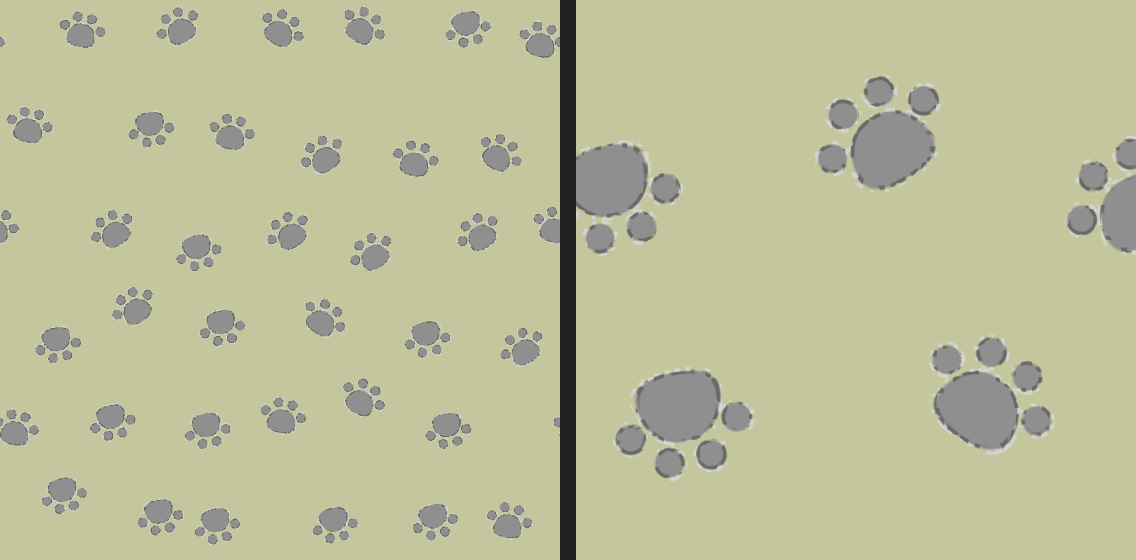
Left: the whole. Right: its middle third, enlarged.
Write a three.js fragment shader that draws this pattern.

```glsl
// Scattered grey paw prints with speckled outlines on a sage ground, tiling.
varying vec2 vUv;

#define CELLS 6.0        // paws per side, even so that staggered rows wrap
#define JITTER 0.48      // scatter inside a cell
#define TOE_RADIUS 0.0086
#define PAD_SIZE vec2(0.0245, 0.0208)
#define PAD_TAPER 9.0    // narrowing of the pad towards the toes
#define SOFTNESS 0.001   // half width of the smoothed edge
#define RIM 0.0011       // half width of the speckled rims
#define SPECKS 320.0     // outline specks per side
#define GROUND vec3(0.77, 0.78, 0.62)
#define PAW vec3(0.56, 0.56, 0.56)
#define DARK_RIM vec3(0.38, 0.38, 0.37)
#define LIGHT_RIM vec3(0.83, 0.83, 0.82)

float hash(vec2 p, float seed) {
  vec3 q = fract(vec3(p.xyx) * 0.1031 + seed * 0.137);
  q += dot(q, q.yzx + 33.33);
  return fract((q.x + q.y) * q.z);
}

// Value noise that wraps after a whole period
float wrapNoise(vec2 uv, float period, float seed) {
  vec2 p = uv * period;
  vec2 i = floor(p);
  vec2 f = fract(p);
  f = f * f * (3.0 - 2.0 * f);
  vec2 a = mod(i, period);
  vec2 b = mod(i + 1.0, period);
  return mix(mix(hash(a, seed), hash(vec2(b.x, a.y), seed), f.x),
             mix(hash(vec2(a.x, b.y), seed), hash(b, seed), f.x), f.y);
}

// Domed pad with a flat heel, and four round toes mirrored about the axis
float pawDistance(vec2 p) {
  p.x = abs(p.x);
  p.y += 0.008;
  float taper = clamp(1.0 - PAD_TAPER * p.y, 0.7, 1.2);
  vec2 q = abs(p) / (PAD_SIZE * vec2(taper, 1.0));
  float n = pow(pow(q.x, 2.4) + pow(q.y, 2.4), 1.0 / 2.4);
  float pad = (n - 1.0) * PAD_SIZE.y;
  float toes = min(length(p - vec2(0.0322, 0.0130)),
                   length(p - vec2(0.0128, 0.0315))) - TOE_RADIUS;
  return min(pad, toes);
}

// A few preferred headings, one third of them upside down
float heading(vec2 id) {
  float k = hash(id, 3.0);
  float angle = k < 0.33 ? 3.37 : k < 0.57 ? 0.55 : k < 0.82 ? -0.23 : -0.56;
  return angle + 0.08 * (hash(id, 4.0) - 0.5);
}

// Nearest paw on a jittered, staggered grid
float scatterDistance(vec2 uv) {
  float d = 1.0;
  for (int j = -1; j <= 1; j++) {
    float row = floor(uv.y * CELLS) + float(j);
    float stagger = 0.5 * mod(row, 2.0);
    for (int i = -1; i <= 1; i++) {
      float column = floor(uv.x * CELLS - stagger) + float(i);
      vec2 id = mod(vec2(column, row), CELLS) + 7.0;
      vec2 offset = JITTER * (vec2(hash(id, 1.0), hash(id, 2.0)) - 0.5);
      vec2 center = (vec2(column + stagger, row) + 0.5 + offset) / CELLS;
      float a = heading(id);
      vec2 p = uv - center;
      p = vec2(cos(a) * p.x + sin(a) * p.y, cos(a) * p.y - sin(a) * p.x);
      d = min(d, pawDistance(p));
    }
  }
  return d;
}

float band(float d, float middle) {
  return 1.0 - smoothstep(0.4 * RIM, 1.6 * RIM, abs(d - middle));
}

void main() {
  float d = scatterDistance(vUv);
  vec3 color = mix(PAW, GROUND, smoothstep(-SOFTNESS, SOFTNESS, d));

  // Broken rims: dark specks inside the edge, pale ones outside
  float dark = smoothstep(0.45, 0.62, wrapNoise(vUv, SPECKS, 5.0));
  float light = smoothstep(0.52, 0.70, wrapNoise(vUv, SPECKS, 6.0));
  color = mix(color, LIGHT_RIM, light * band(d, RIM));
  color = mix(color, DARK_RIM, 0.85 * dark * band(d, -0.5 * RIM));

  gl_FragColor = vec4(color, 1.0);
}
```
